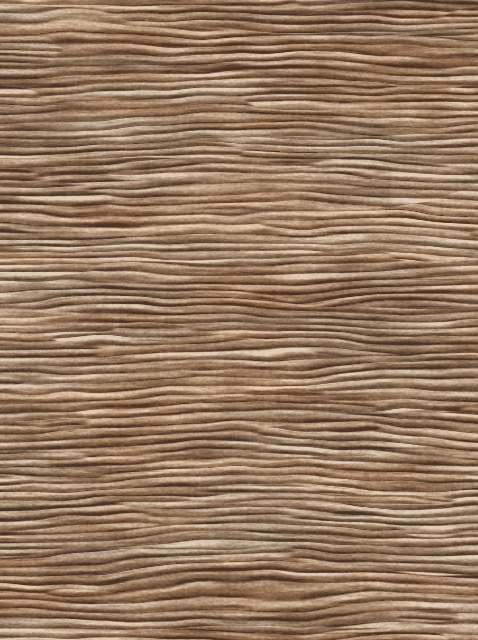
This texture is drawn by a Shadertoy shader. Its source:

```glsl
// Carved brown wood: fine horizontal ridges that wander, taper and merge.

const vec3 UMBER = vec3(0.345, 0.246, 0.176);
const vec3 OAK   = vec3(0.595, 0.463, 0.350);
const vec3 CREAM = vec3(0.855, 0.765, 0.665);
const vec3 RUSSET_SHIFT = vec3(0.040, -0.006, -0.024);

float hash(vec2 p) {
    return fract(sin(dot(p, vec2(127.1, 311.7))) * 43758.5453);
}

float noise(vec2 p) {
    vec2 cell = floor(p);
    vec2 f = fract(p);
    f = f * f * (3.0 - 2.0 * f);
    float low  = mix(hash(cell), hash(cell + vec2(1, 0)), f.x);
    float high = mix(hash(cell + vec2(0, 1)), hash(cell + vec2(1, 1)), f.x);
    return mix(low, high, f.y);
}

// Noise centred on zero, with its own scale along and across the wood.
float grain(vec2 p, float along, float across, float seed) {
    return noise(p * vec2(along, across) + seed) - 0.5;
}

// Brightness offset of one set of ridges, lit from above.
float ridges(vec2 p, float count, float seed) {
    float v = p.y * count
            + 1.9 * grain(p, 2.6, 7.0, seed)
            + 1.0 * grain(p, 6.5, 19.0, seed + 7.0)
            + 0.4 * grain(p, 19.0, 36.0, seed + 13.0);
    float id = floor(v);
    float f = v - id;

    // Slow shade below, bright crest, then a sharp crease above it.
    float crest = 0.76 + 0.14 * noise(vec2(p.x * 9.0, id + seed));
    float profile = smoothstep(0.0, 0.70, f) * (1.0 - smoothstep(crest, 1.0, f));
    float depth = 0.40 + 0.60 * noise(vec2(p.x * 7.0 + seed, id + 31.0));

    float tone = noise(vec2(p.x * 6.0 + seed, id + 83.0)) - 0.5;
    float fibre = noise(vec2(p.x * 22.0 + seed, v * 4.0)) - 0.5;
    return depth * (profile - 0.57) + 0.36 * tone + 0.40 * fibre;
}

// Three-stop wood ramp for a shade from 0 to 1.
vec3 woodColor(float shade) {
    vec3 lower = mix(UMBER, OAK, shade * 2.0);
    vec3 upper = mix(OAK, CREAM, shade * 2.0 - 1.0);
    return shade < 0.5 ? lower : upper;
}

void mainImage(out vec4 fragColor, in vec2 fragCoord) {
    vec2 p = fragCoord / iResolution.y;

    // Long lens-shaped zones swap ridge sets, so ridges taper and join.
    float zone = grain(p, 3.5, 26.0, 5.0) + 0.5 * grain(p, 9.0, 55.0, 19.0);
    float blend = smoothstep(-0.04, 0.04, zone);
    float relief = mix(ridges(p, 78.0, 3.0), ridges(p, 71.0, 47.0), blend);

    // Broad light and dark bands, then straight fibres and fine pores.
    float bands = 0.20 * grain(p, 2.2, 11.0, 61.0);
    float fibres = 0.26 * grain(p, 11.0, 230.0, 53.0);
    float pores = 0.16 * grain(p, 110.0, 420.0, 11.0)
                + 0.18 * grain(p, 330.0, 500.0, 29.0);

    // Sparse short cracks.
    float crack = smoothstep(0.28, 0.42, grain(p, 9.0, 190.0, 73.0))
                * smoothstep(0.0, 0.2, grain(p, 5.0, 30.0, 37.0));

    float shade = 0.515 + relief + bands + fibres + pores - 0.28 * crack;
    vec3 color = woodColor(clamp(shade, -0.10, 1.06));

    // Reddish and yellowish streaks.
    color += RUSSET_SHIFT * grain(p, 5.0, 42.0, 97.0);
    fragColor = vec4(color, 1.0);
}
```
